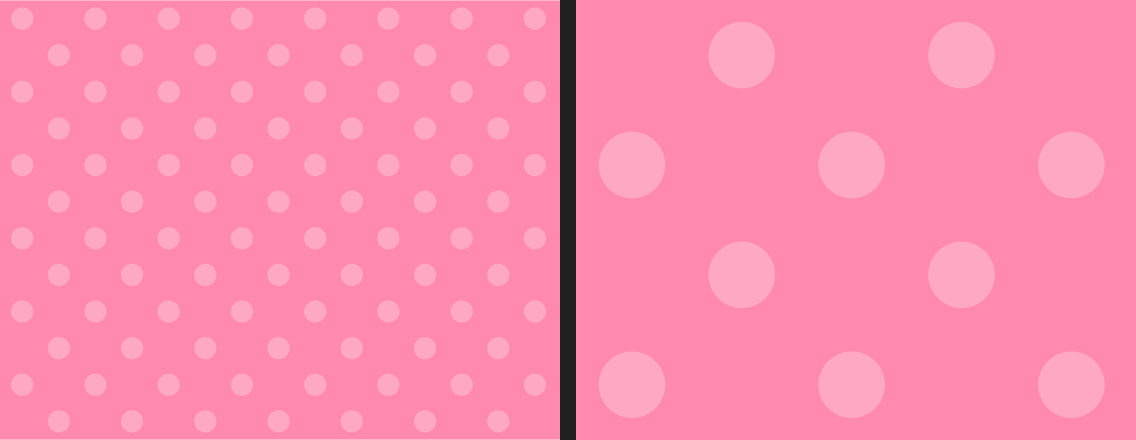
Left, the full canvas; right, a detail of the centre.
This pattern is drawn by a Shadertoy shader. Its source:

```glsl
// Staggered pale polka dots on a flat pink ground.
// Two square lattices, offset by half a period, give the nearest dot;
// its distance is smoothed into a mask. Units are canvas heights.

const float PERIOD = 0.16645;

// Distance to the nearest point of a square lattice through the origin
float latticeDistance(vec2 p) {
    return length((fract(p / PERIOD + 0.5) - 0.5) * PERIOD);
}

// Signed distance to the nearest dot of the staggered pattern
float dotDistance(vec2 p, float radius) {
    float rows = latticeDistance(p);
    float staggeredRows = latticeDistance(p - 0.5 * PERIOD);
    return min(rows, staggeredRows) - radius;
}

// Soft coverage of the inside of a signed distance
float coverage(float signedDistance, float pixel) {
    return clamp(0.5 - signedDistance / pixel, 0.0, 1.0);
}

void mainImage(out vec4 fragColor, in vec2 fragCoord) {
    float pixel = 1.0 / iResolution.y;
    vec2 uv = fragCoord * pixel;

    vec3 groundPink = vec3(1.0, 0.541, 0.678);
    vec3 dotPink = vec3(1.0, 0.66, 0.757);

    // Dots, anchored to the upper left one
    float dots = coverage(dotDistance(uv - vec2(0.0505, 0.9578), 0.0252), pixel);
    vec3 color = mix(groundPink, dotPink, dots);

    // Hairline pale rim along the top and bottom edges
    float edgeDistance = min(uv.y, 1.0 - uv.y);
    float rim = coverage(edgeDistance - 0.0012, pixel);
    color = mix(color, vec3(1.0, 0.87, 0.91), rim);

    fragColor = vec4(color, 1.0);
}
```
